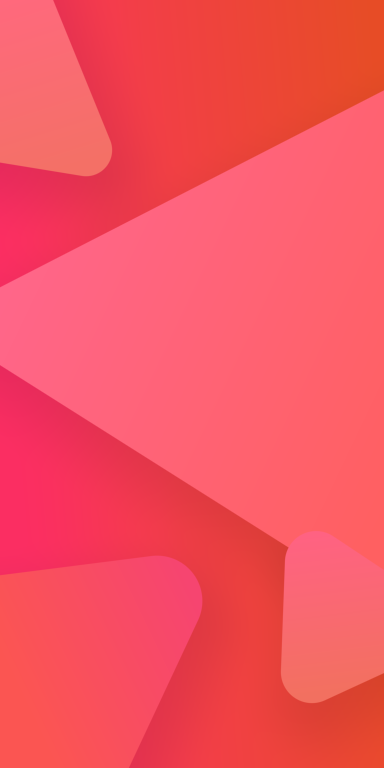
Reproduce this background procedurally as a Shadertoy shader.

```glsl
// Soft rounded triangles with faint shadows over a pink to orange gradient.

// Signed distance to a triangle whose corners are rounded by radius.
float roundedTriangle(vec2 p, vec2 a, vec2 b, vec2 c, float radius) {
    vec2 ab = b - a, bc = c - b, ca = a - c;
    vec2 pa = p - a, pb = p - b, pc = p - c;
    vec2 qa = pa - ab * clamp(dot(pa, ab) / dot(ab, ab), 0.0, 1.0);
    vec2 qb = pb - bc * clamp(dot(pb, bc) / dot(bc, bc), 0.0, 1.0);
    vec2 qc = pc - ca * clamp(dot(pc, ca) / dot(ca, ca), 0.0, 1.0);
    float turn = sign(ab.x * ca.y - ab.y * ca.x);
    float sideA = turn * (pa.x * ab.y - pa.y * ab.x);
    float sideB = turn * (pb.x * bc.y - pb.y * bc.x);
    float sideC = turn * (pc.x * ca.y - pc.y * ca.x);
    float nearest = sqrt(min(dot(qa, qa), min(dot(qb, qb), dot(qc, qc))));
    float inside = min(sideA, min(sideB, sideC));
    return (inside > 0.0 ? -nearest : nearest) - radius;
}

// Linear blend of two colours along the line from start to end.
vec3 linearGradient(vec2 p, vec2 start, vec2 end, vec3 first, vec3 last) {
    vec2 axis = end - start;
    return mix(first, last, clamp(dot(p - start, axis) / dot(axis, axis), 0.0, 1.0));
}

// Darkens the layer below a shape, fading with distance.
vec3 castShadow(vec3 base, float dist, float spread, float strength) {
    float fade = 1.0 - smoothstep(-0.5 * spread, spread, dist);
    return base * (1.0 - strength * fade * vec3(0.8, 1.0, 0.6));
}

// Covers the base with a fill, with a smooth edge.
vec3 paint(vec3 base, vec3 fill, float dist, float pixel) {
    return mix(base, fill, 1.0 - smoothstep(-0.5 * pixel, 0.5 * pixel, dist));
}

vec3 backdrop(vec2 p) {
    const vec3 pink = vec3(0.985, 0.18, 0.385);
    const vec3 red = vec3(0.955, 0.24, 0.29);
    const vec3 orange = vec3(0.905, 0.30, 0.15);
    float t = p.x + 0.09 * (p.y - 1.1);
    vec3 color = mix(pink, red, smoothstep(-0.02, 0.46, t));
    return mix(color, orange, clamp((t - 0.38) / 0.66, 0.0, 1.0));
}

void mainImage(out vec4 fragColor, in vec2 fragCoord) {
    // Canvas spans 0..1 across and 0..2 upward.
    vec2 p = fragCoord / iResolution.xy * vec2(1.0, 2.0);
    float pixel = 1.5 * max(1.0 / iResolution.x, 2.0 / iResolution.y);
    vec2 shadowShift = vec2(0.03, -0.06);
    vec3 color = backdrop(p);

    // Large central wedge
    vec2 wedgeA = vec2(-0.177, 1.161), wedgeB = vec2(1.823, 2.187), wedgeC = vec2(1.823, -0.103);
    float wedge = roundedTriangle(p, wedgeA, wedgeB, wedgeC, 0.0);
    float wedgeShade = roundedTriangle(p - shadowShift, wedgeA, wedgeB, wedgeC, 0.0);
    color = castShadow(color, wedgeShade, 0.16, 0.10);
    vec3 wedgeFill = linearGradient(p, vec2(0.0, 1.25), vec2(1.05, 0.75),
                                    vec3(1.0, 0.40, 0.54), vec3(1.0, 0.375, 0.38));
    color = paint(color, wedgeFill, wedge, pixel);

    // Upper left triangle
    vec2 upperA = vec2(0.224, 1.609), upperB = vec2(-0.062, 2.312), upperC = vec2(-0.609, 1.745);
    float upper = roundedTriangle(p, upperA, upperB, upperC, 0.068);
    float upperShade = roundedTriangle(p - shadowShift, upperA, upperB, upperC, 0.068);
    color = mix(castShadow(color, upperShade, 0.15, 0.10), color, step(wedge, 0.0));
    vec3 upperFill = linearGradient(p, vec2(0.0, 2.0), vec2(0.14, 1.55),
                                    vec3(1.0, 0.41, 0.49), vec3(0.955, 0.44, 0.40));
    color = paint(color, upperFill, upper, pixel);

    // Lower left triangle
    vec2 lowerA = vec2(0.409, 0.435), lowerB = vec2(-0.763, 0.286), lowerC = vec2(0.06, -0.31);
    float lower = roundedTriangle(p, lowerA, lowerB, lowerC, 0.118);
    float lowerShade = roundedTriangle(p - shadowShift, lowerA, lowerB, lowerC, 0.118);
    color = castShadow(color, lowerShade, 0.15, 0.10);
    vec3 lowerFill = linearGradient(p, vec2(0.04, 0.2), vec2(0.52, 0.43),
                                    vec3(0.985, 0.335, 0.32), vec3(0.965, 0.27, 0.44));
    color = paint(color, lowerFill, lower, pixel);

    // Small triangle at the right edge
    vec2 smallA = vec2(0.823, 0.536), smallB = vec2(0.8125, 0.25), smallC = vec2(1.073, 0.37);
    float small = roundedTriangle(p, smallA, smallB, smallC, 0.081);
    float smallShade = roundedTriangle(p - shadowShift, smallA, smallB, smallC, 0.081);
    color = mix(castShadow(color, smallShade, 0.15, 0.09), color, step(wedge, 0.0));
    vec3 smallFill = linearGradient(p, vec2(0.84, 0.61), vec2(0.89, 0.2),
                                    vec3(1.0, 0.385, 0.51), vec3(0.95, 0.44, 0.375));
    color = paint(color, smallFill, small, pixel);

    fragColor = vec4(color, 1.0);
}
```
